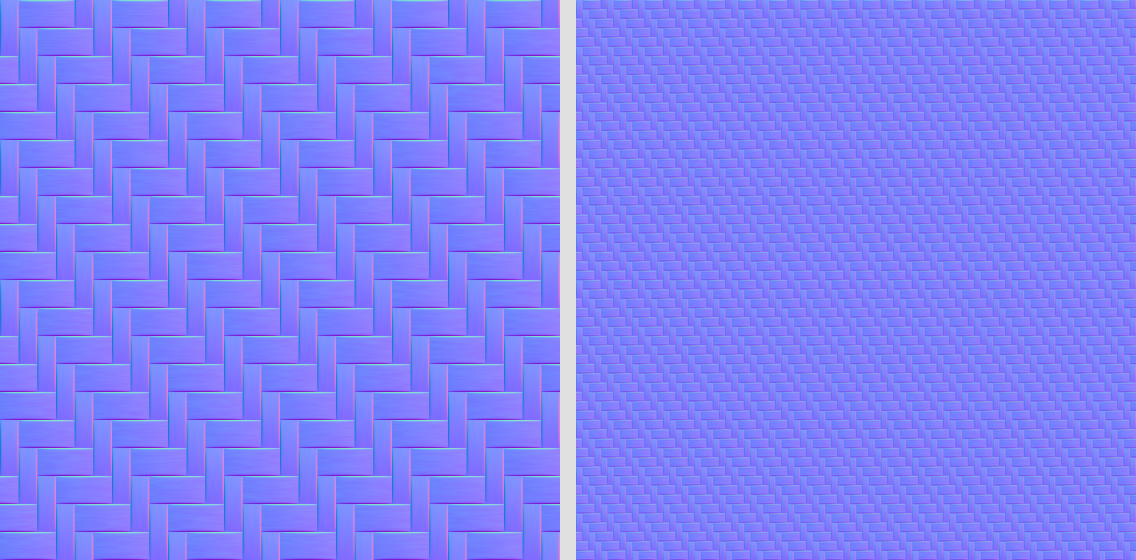
Left: one tile. Right: repeated 3 by 3.
Give the GLSL for this texture map, as a three.js fragment shader.

```glsl
varying vec2 vUv;

const vec2 CELLS = vec2(30.0, 20.0);     // strip crossings across and up
const float TWILL = 5.0;                 // crossings in one weave repeat
const float FLOAT_H = 3.0;               // crossings a horizontal strip passes over
const float FLOAT_V = 2.0;               // crossings a vertical strip passes over
const float BEVEL_WIDTH = 0.001;         // falloff of the long edges, canvas units
const float BEVEL_SLOPE = 3.5;
const float BEVEL_TAPER = 0.85;          // how far the bevel thins at strip ends
const float BOW_SLOPE = 0.17;            // bend along a strip
const float CROWN_SLOPE = 0.04;          // gentle rounding across a strip
const float FIBRE_SLOPE = 0.13;
const vec2 FIBRE_FINE = vec2(45.0, 360.0);    // lattice along and across the fibres
const vec2 FIBRE_COARSE = vec2(30.0, 160.0);
const int SAMPLES = 3;                   // antialiasing grid per side

float hash(vec2 p) {
  return fract(sin(dot(p, vec2(127.1, 311.7))) * 43758.5453);
}

// Value noise on a lattice that wraps after period cells
float wrapNoise(vec2 p, vec2 period, float seed) {
  vec2 i = floor(p);
  vec2 f = fract(p);
  f = f * f * (3.0 - 2.0 * f);
  vec2 lo = mod(i, period) + seed;
  vec2 hi = mod(i + 1.0, period) + seed;
  return mix(mix(hash(lo), hash(vec2(hi.x, lo.y)), f.x),
             mix(hash(vec2(lo.x, hi.y)), hash(hi), f.x), f.y);
}

// Slope of the fine streaks; p.x runs along the strip
float fibreSlope(vec2 p, float seed) {
  float fine = wrapNoise(p * FIBRE_FINE, FIBRE_FINE, seed) - 0.5;
  float coarse = wrapNoise(p * FIBRE_COARSE, FIBRE_COARSE, seed + 17.0) - 0.5;
  return FIBRE_SLOPE * (0.7 * fine + 0.4 * coarse);
}

// Slope (along, across) of one strip; both coordinates run from -1 to 1
vec2 stripSlope(float along, float across, float halfWidth) {
  float edgeDistance = (1.0 - abs(across)) * halfWidth;
  float taper = 1.0 - BEVEL_TAPER * along * along;
  float bevel = BEVEL_SLOPE * taper * exp(-edgeDistance / BEVEL_WIDTH);
  return vec2(BOW_SLOPE * along, CROWN_SLOPE * across + sign(across) * bevel);
}

vec3 weaveNormal(vec2 uv) {
  vec2 grid = uv * CELLS;
  vec2 cell = floor(grid);
  vec2 local = grid - cell;
  vec2 halfSize = 0.5 / CELLS;
  float phase = mod(cell.x + cell.y, TWILL);
  vec2 slope;
  if (phase < FLOAT_H - 0.5) {
    // Horizontal strip on top
    float along = 2.0 * (phase + local.x) / FLOAT_H - 1.0;
    slope = stripSlope(along, 2.0 * local.y - 1.0, halfSize.y);
    slope.y += fibreSlope(uv, 0.0);
  } else {
    // Vertical strip on top
    float along = 2.0 * (phase - FLOAT_H + local.y) / FLOAT_V - 1.0;
    slope = stripSlope(along, 2.0 * local.x - 1.0, halfSize.x).yx;
    slope.x += fibreSlope(uv.yx, 53.0);
  }
  return normalize(vec3(slope, 1.0));
}

void main() {
  vec2 stepX = dFdx(vUv);
  vec2 stepY = dFdy(vUv);
  vec3 sum = vec3(0.0);
  // Average a grid of samples inside the fragment
  for (int y = 0; y < SAMPLES; y++) {
    for (int x = 0; x < SAMPLES; x++) {
      vec2 offset = (vec2(float(x), float(y)) + 0.5) / float(SAMPLES) - 0.5;
      sum += weaveNormal(vUv + offset.x * stepX + offset.y * stepY);
    }
  }
  vec3 normal = sum / float(SAMPLES * SAMPLES);
  gl_FragColor = vec4(normal * 0.5 + 0.5, 1.0);
}
```
